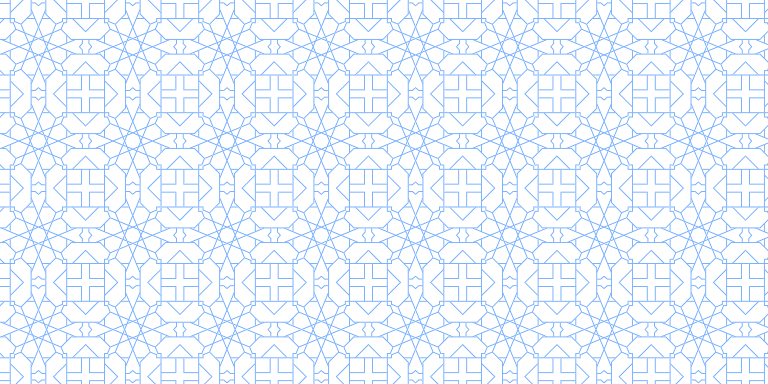
Write a WebGL 2 fragment shader that draws this pattern.

```glsl
#version 300 es
precision highp float;
// Geometric lattice of thin blue lines on white: eight-fold rosettes, crosses
// in squares, and knotted panels between them. Each cell is folded to one
// eighth by mirrors, then drawn as the distance to a few line segments.

uniform vec2 u_resolution;
out vec4 outColor;

const vec3 PAPER = vec3(1.0);
const vec3 LINE = vec3(0.38, 0.64, 1.0);

// Placement, in canvas heights
const float PERIOD = 0.2455;
const vec2 ROSETTE_CENTER = vec2(0.8367, 0.3873);

// Lengths within a cell, in periods
const float LINE_WIDTH = 0.0088;
const float ROSETTE_RADIUS = 0.3;    // inradius of the bounding octagon
const float STAR_INRADIUS = 0.08;
const float CROSS_HALF_WIDTH = 0.0425;
const float BOX_HALF = 0.078;        // half width of the panel's inner box
const float CHEVRON_TIP = 0.16;
const float CHEVRON_FOOT = 0.36;
const vec2 CROWN_TIP = vec2(0.435, 0.0);
const vec2 CROWN_SHOULDER = vec2(0.465, 0.035);

// Direction of the 22.5 degree petal axis
const vec2 PETAL = vec2(0.92388, 0.38268);

float segment(vec2 p, vec2 a, vec2 b) {
    vec2 ab = b - a;
    vec2 ap = p - a;
    return length(ap - ab * clamp(dot(ap, ab) / dot(ab, ab), 0.0, 1.0));
}

// Star lines running out between petals with flat outer ends
float rosette(vec2 p) {
    vec2 normal = vec2(-PETAL.y, PETAL.x);
    p -= 2.0 * max(dot(p, normal), 0.0) * normal;

    float slope = PETAL.y / PETAL.x;
    vec2 inner = vec2(STAR_INRADIUS / PETAL.x, 0.0);
    vec2 notch = STAR_INRADIUS * sqrt(2.0) * PETAL;
    vec2 tip = vec2(STAR_INRADIUS / PETAL.y, 0.0);
    vec2 mouth = vec2(ROSETTE_RADIUS, (ROSETTE_RADIUS - tip.x) * slope);
    vec2 corner = vec2(ROSETTE_RADIUS, ROSETTE_RADIUS * slope);

    float d = segment(p, STAR_INRADIUS * PETAL, inner);
    d = min(d, segment(p, inner, notch));
    d = min(d, segment(p, notch, tip));
    d = min(d, segment(p, tip, mouth));
    return min(d, segment(p, mouth, corner));
}

// Inner box, crown and chevron between neighbouring rosettes
float panel(vec2 p) {
    float slope = PETAL.y / PETAL.x;
    float mouthY = (ROSETTE_RADIUS - STAR_INRADIUS / PETAL.y) * slope;
    float cornerY = ROSETTE_RADIUS * slope;
    vec2 mouth = vec2(ROSETTE_RADIUS, mouthY);
    vec2 mouthEnd = vec2(ROSETTE_RADIUS + (BOX_HALF - mouthY) / slope, BOX_HALF);
    vec2 boxStart = vec2(ROSETTE_RADIUS + cornerY - BOX_HALF, BOX_HALF);

    float d = segment(p, mouth, mouthEnd);
    d = min(d, segment(p, vec2(ROSETTE_RADIUS, cornerY), boxStart));
    d = min(d, segment(p, boxStart, vec2(0.5, BOX_HALF)));
    d = min(d, segment(p, CROWN_TIP, CROWN_SHOULDER));
    d = min(d, segment(p, CROWN_SHOULDER, vec2(CROWN_SHOULDER.x, BOX_HALF)));
    return min(d, segment(p, vec2(0.5, CHEVRON_TIP), vec2(CHEVRON_FOOT, ROSETTE_RADIUS)));
}

// Framed cross, joined to the rosette by a small stepped notch
float crossSquare(vec2 p) {
    vec2 frame = vec2(ROSETTE_RADIUS);
    float arm = 0.5 - CROSS_HALF_WIDTH;
    vec2 notchFoot = vec2(0.239, 0.185);
    vec2 notchStep = notchFoot + 0.075 * PETAL.yx;
    vec2 notchEnd = vec2(frame.x, notchStep.y);

    float d = segment(p, frame, vec2(0.5, frame.y));
    d = min(d, segment(p, vec2(arm, frame.y), vec2(arm)));
    d = min(d, segment(p, notchFoot, notchStep));
    d = min(d, segment(p, notchStep, notchEnd));
    return min(d, segment(p, notchEnd, frame));
}

void main() {
    vec2 canvas = gl_FragCoord.xy / u_resolution.y;

    // Repeat, then mirror across both axes and the diagonal
    vec2 p = abs(fract((canvas - ROSETTE_CENTER) / PERIOD + 0.5) - 0.5);
    p = vec2(max(p.x, p.y), min(p.x, p.y));

    float d = min(rosette(p), min(panel(p), crossSquare(p)));

    // Pixel coverage of a line that may be thinner than one pixel
    float pixel = 1.0 / (u_resolution.y * PERIOD);
    float halfWidth = 0.5 * LINE_WIDTH;
    float ink = clamp((halfWidth - d) / pixel + 0.5, 0.0, 1.0)
              - clamp((-halfWidth - d) / pixel + 0.5, 0.0, 1.0);

    outColor = vec4(mix(PAPER, LINE, ink), 1.0);
}
```
